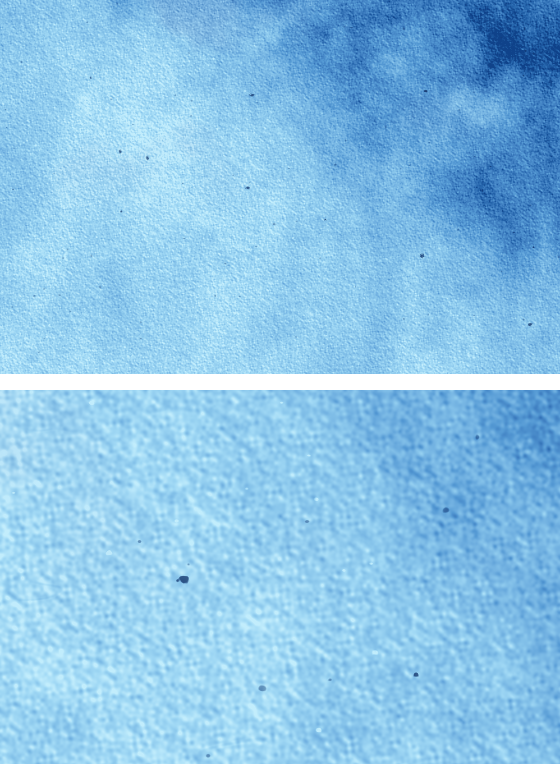
Top: the whole. Bottom: its middle third, enlarged.
Reproduce this texture procedurally as a Shadertoy shader.

```glsl
// Weathered blue plaster wall: fine grain, cloudy wash, dark stains and small pits.

const float BASE_TONE = 4.55;      // palette position of the clean wall
const float WASH_DEPTH = 3.2;      // darkening toward the upper right
const float CLOUD_CONTRAST = 4.6;
const float STREAK_CONTRAST = 0.9;
const float MOTTLE_CONTRAST = 1.8;
const float GRAIN_SCALE = 225.0;   // grains per canvas height
const float GRAIN_CONTRAST = 1.45;
const float PIT_DEPTH = 2.6;
const vec3 GREY_VIOLET = vec3(0.48, 0.62, 0.81);

// Navy to pale blue; whole tones -1 to 6 select the entries
const vec3 PALETTE[8] = vec3[8](
    vec3(0.06, 0.26, 0.54), vec3(0.14, 0.39, 0.67),
    vec3(0.25, 0.50, 0.76), vec3(0.33, 0.60, 0.83),
    vec3(0.44, 0.69, 0.88), vec3(0.53, 0.77, 0.92),
    vec3(0.63, 0.85, 0.96), vec3(0.76, 0.93, 0.99));

vec3 paletteAt(float tone) {
    float t = clamp(tone + 1.0, 0.0, 6.999);
    int i = int(t);
    return mix(PALETTE[i], PALETTE[i + 1], fract(t));
}

// Integer hash of a lattice cell, 0 to 1
float hash(vec2 cell, uint seed) {
    uvec2 q = uvec2(ivec2(cell));
    uint h = q.x * 1597334677u ^ q.y * 3812015801u ^ seed * 2798796415u;
    h = (h ^ (h >> 16)) * 2246822519u;
    h = (h ^ (h >> 13)) * 3266489917u;
    return float((h ^ (h >> 16)) >> 8) / 16777216.0;
}

float noise(vec2 p) {
    vec2 i = floor(p), f = fract(p);
    f = f * f * (3.0 - 2.0 * f);
    return mix(mix(hash(i, 1u), hash(i + vec2(1, 0), 1u), f.x),
               mix(hash(i + vec2(0, 1), 1u), hash(i + vec2(1, 1), 1u), f.x), f.y);
}

float fbm(vec2 p) {
    float sum = 0.0, amp = 0.5;
    for (int i = 0; i < 5; i++) {
        sum += amp * noise(p);
        p = mat2(1.6, 1.2, -1.2, 1.6) * p + 7.3;
        amp *= 0.5;
    }
    return sum / 0.97;
}

// Soft elliptical stain
float stain(vec2 p, vec2 centre, vec2 radius) {
    vec2 d = (p - centre) / radius;
    return exp(-dot(d, d));
}

// Side-lit bumps on a turned lattice
float relief(vec2 p) {
    p = mat2(0.8, 0.6, -0.6, 0.8) * p;
    return noise(p) - noise(p + vec2(-0.1, -0.8));
}

// Scattered ragged specks; density is the share of cells that hold one
float specks(vec2 p, float scale, float density, float radius, uint seed) {
    vec2 cell = floor(p * scale);
    vec2 centre = (cell + 0.2 + 0.6 * vec2(hash(cell, seed), hash(cell, seed + 1u))) / scale;
    float size = radius * mix(0.4, 1.0, hash(cell, seed + 2u));
    vec2 d = (p - centre) * vec2(1.0, mix(0.7, 1.7, hash(cell, seed + 3u)));
    float dist = length(d) + size * (noise(p * 300.0) - 0.5);
    float edge = 1.0 / iResolution.y;
    return step(hash(cell, seed + 4u), density) * (1.0 - smoothstep(size - edge, size + edge, dist));
}

void mainImage(out vec4 fragColor, in vec2 fragCoord) {
    vec2 p = fragCoord / iResolution.y;
    vec2 wall = vec2(p.x * 1.5 * iResolution.y / iResolution.x, p.y);
    vec2 warp = vec2(fbm(p * 4.0 + 3.0), fbm(p * 4.0 + 19.0)) - 0.5;
    vec2 bent = wall + 0.25 * warp;

    // Large wash, cloudy mottling and rough patches
    float wash = smoothstep(0.6, 1.5, dot(bent, vec2(0.6, 0.7)));
    float cloud = fbm(p * 3.2 + 1.2 * warp + 40.0) - 0.5;
    float streak = fbm(p * vec2(13.0, 4.5) + 2.0 * warp + 11.0) - 0.5;
    float mottle = fbm(p * 22.0 + 70.0) - 0.5;
    float tone = BASE_TONE - WASH_DEPTH * wash;
    tone += cloud * CLOUD_CONTRAST * mix(0.5, 1.0, wash);
    tone += streak * STREAK_CONTRAST * (1.0 + 2.5 * wash);
    tone += mottle * MOTTLE_CONTRAST * (0.5 + wash);

    // Local stains and one worn pale spot
    float ragged = 0.5 + fbm(p * 9.0 + 60.0) + mottle;
    tone -= 2.9 * ragged * stain(bent, vec2(1.37, 0.43), vec2(0.14, 0.15));
    tone -= 1.2 * ragged * stain(bent, vec2(1.48, 0.92), vec2(0.24, 0.17));
    tone -= 1.0 * ragged * stain(bent, vec2(0.00, 0.27), vec2(0.07, 0.17));
    tone += 1.3 * stain(bent, vec2(1.08, 0.82), vec2(0.035, 0.05));
    tone += 0.4 * stain(bent, vec2(0.45, 0.45), vec2(0.35, 0.30));

    // Plaster grain and faint hairline cracks
    float grain = relief(p * GRAIN_SCALE) + 0.4 * relief(p * GRAIN_SCALE * 0.45 + 31.0);
    grain += 0.7 * (noise(p * GRAIN_SCALE * 1.3 + 83.0) - 0.5);
    tone += grain * GRAIN_CONTRAST;
    float ridge = abs(fbm(p * vec2(3.0, 7.0) + 90.0) - 0.5);
    float crackMask = smoothstep(0.52, 0.72, noise(p * 6.0 + 25.0));
    tone -= 0.5 * crackMask * (1.0 - smoothstep(0.0, 0.012, ridge));

    // Pits and pale flecks
    float pits = max(specks(p, 11.0, 0.05, 0.0050, 10u), 0.5 * specks(p, 46.0, 0.025, 0.0024, 20u));
    tone -= PIT_DEPTH * pits;
    tone += 1.6 * specks(p, 34.0, 0.05, 0.0026, 30u);

    // Greyed bloom where the wash begins
    vec3 color = paletteAt(tone);
    float bloom = smoothstep(0.44, 0.62, fbm(p * 4.0 + 130.0)) * smoothstep(0.4, 0.8, wall.y);
    color = mix(color, GREY_VIOLET + 0.12 * grain, 0.35 * bloom * (1.0 - wash));
    color = mix(color, vec3(0.09, 0.17, 0.34), 0.6 * pits);
    fragColor = vec4(clamp(color, 0.0, 1.0), 1.0);
}
```
